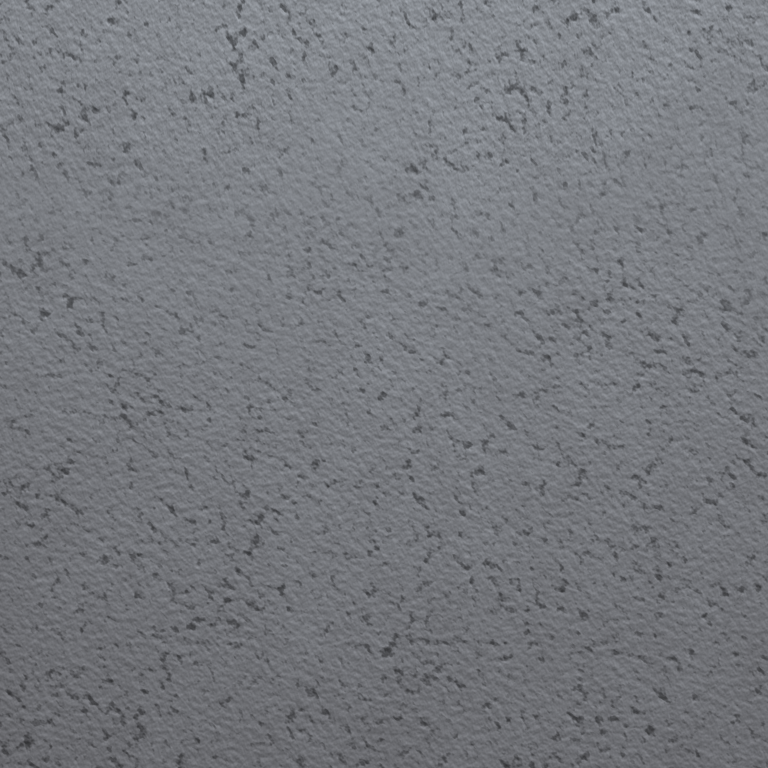
This texture is drawn by a WebGL 2 fragment shader. Its source:

```glsl
#version 300 es
precision highp float;

uniform vec2 u_resolution;
out vec4 fragColor;

vec2 hashGradient(vec2 cell) {
  vec3 h = fract(cell.xyx * vec3(0.1031, 0.1030, 0.0973));
  h += dot(h, h.yzx + 33.33);
  float angle = 6.28318 * fract((h.x + h.y) * h.z);
  return vec2(cos(angle), sin(angle));
}

// Gradient noise, roughly -0.7 to 0.7
float noise(vec2 p) {
  vec2 cell = floor(p);
  vec2 f = p - cell;
  vec2 w = f * f * f * (f * (f * 6.0 - 15.0) + 10.0);
  float a = dot(hashGradient(cell), f);
  float b = dot(hashGradient(cell + vec2(1, 0)), f - vec2(1, 0));
  float c = dot(hashGradient(cell + vec2(0, 1)), f - vec2(0, 1));
  float d = dot(hashGradient(cell + vec2(1, 1)), f - vec2(1, 1));
  return mix(mix(a, b, w.x), mix(c, d, w.x), w.y);
}

float fbm(vec2 p, int octaves) {
  float sum = 0.0;
  float amplitude = 1.0;
  for (int i = 0; i < octaves; i++) {
    sum += amplitude * noise(p);
    p = mat2(0.8, 0.6, -0.6, 0.8) * p * 1.9 + 17.3;
    amplitude *= 0.6;
  }
  return sum;
}

// Coordinates along and across a stroke direction, stretched along it
vec2 strokeSpace(vec2 p, float angle, float stretch) {
  vec2 along = vec2(cos(angle), sin(angle));
  return vec2(dot(p, along) / stretch, dot(p, vec2(-along.y, along.x)));
}

float plasterHeight(vec2 p, float angle) {
  return fbm(strokeSpace(p, angle, 1.3) * 115.0, 3);
}

// Broken chains of small ragged hollows lying along wandering creases
float pits(vec2 p, float angle) {
  vec2 warp = vec2(noise(p * 45.0), noise(p * 45.0 + 51.0));
  vec2 q = strokeSpace(p + 0.014 * warp, angle, 2.2);
  float crease = 1.0 - smoothstep(0.0, 0.24, abs(noise(q * 25.0 + 9.0)));
  float patches = smoothstep(-0.35, 0.35, noise(p * 8.0 + 31.0));
  float grain = fbm(strokeSpace(p, angle, 1.4) * 88.0 + 73.0, 3);
  float threshold = 0.24 - 0.40 * crease * mix(0.45, 1.0, patches);
  return smoothstep(threshold, threshold + 0.68, grain);
}

void main() {
  vec2 uv = gl_FragCoord.xy / u_resolution;
  vec2 p = gl_FragCoord.xy / u_resolution.y;

  // Soft light falling from the upper edge, with faint blotches
  float glow = 1.22 * uv.y - 0.04 - 0.8 * pow(uv.x - 0.58, 2.0);
  glow -= 0.6 * pow(max(uv.y - 0.8, 0.0), 2.0);
  glow += 0.10 * noise(p * 3.0) + 0.12 * noise(p * 9.0 + 4.0);
  glow += 0.16 * noise(strokeSpace(p, -0.7, 1.6) * 30.0 + 22.0);
  vec3 color = mix(vec3(0.424, 0.429, 0.446), vec3(0.515, 0.530, 0.552), glow);

  // Relief shading, blending slanted strokes into steeper ones near the top
  float steep = smoothstep(0.45, 0.95, uv.y + 0.25 * noise(p * 4.0 + 12.0));
  vec2 toLight = vec2(0.0007, 0.0030);
  float slanted = plasterHeight(p, -0.5);
  float upright = plasterHeight(p, -1.1);
  float height = mix(slanted, upright, steep);
  slanted -= plasterHeight(p + toLight, -0.5);
  upright -= plasterHeight(p + toLight, -1.1);
  float relief = mix(slanted, upright, steep);

  // Hollows with a faint lit rim below each one
  float hollow = mix(pits(p, -0.65), pits(p, -1.1), steep);
  vec2 rimPoint = p + vec2(0.001, 0.005);
  float rim = mix(pits(rimPoint, -0.65), pits(rimPoint, -1.1), steep);

  float shade = 1.005 + 0.17 * relief + 0.04 * height - 0.36 * hollow;
  shade += 0.07 * rim * (1.0 - hollow);
  fragColor = vec4(color * shade, 1.0);
}
```
